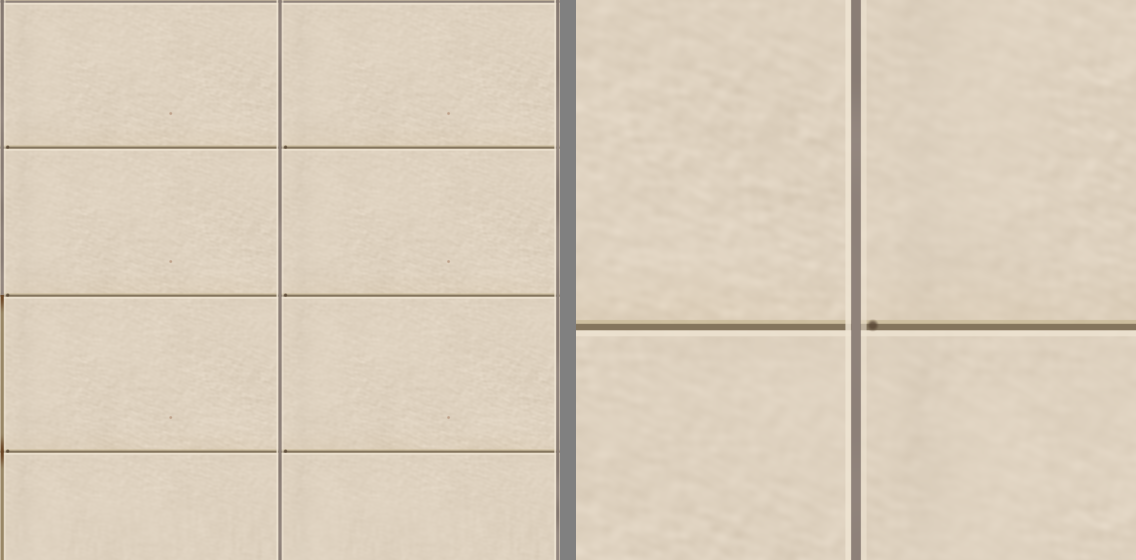
Left, the full canvas; right, a detail of the centre.
Reproduce this texture procedurally as a Shadertoy shader.

```glsl
#define PITCH_X 0.4961
#define JOINT_V 0.0029
#define JOINT_H 0.0019
#define BEVEL 0.0034
#define GRAIN 0.085
#define STONE vec3(0.872, 0.822, 0.750)
#define HIGHLIGHT vec3(0.935, 0.895, 0.825)
#define GROUT_GREY vec3(0.550, 0.500, 0.470)
#define GROUT_OLIVE vec3(0.500, 0.440, 0.345)
#define OCHRE vec3(0.780, 0.720, 0.580)
#define RUST vec3(0.420, 0.270, 0.140)

float hash(vec2 p) {
    return fract(sin(dot(p, vec2(127.1, 311.7))) * 43758.5453);
}

float noise(vec2 p) {
    vec2 i = floor(p), f = fract(p);
    f = f * f * (3.0 - 2.0 * f);
    return mix(mix(hash(i), hash(i + vec2(1, 0)), f.x),
               mix(hash(i + vec2(0, 1)), hash(i + vec2(1, 1)), f.x), f.y);
}

// Plaster height: short strokes falling to the right over finer grit
float plaster(vec2 p) {
    vec2 q = vec2(dot(p, vec2(0.83, 0.55)), dot(p, vec2(-0.55, 0.83)));
    return 0.6 * noise(q * vec2(65.0, 135.0)) + 0.4 * noise(q * vec2(150.0, 230.0) + 17.0);
}

// Depth of the k-th horizontal joint; the courses grow slightly taller downwards
float jointDepth(float k) {
    return 0.003 + k * (0.2607 + (k - 1.0) * (0.0018 + (k - 2.0) * 0.00178));
}

// Antialiased band of the given half width
float band(float d, float halfWidth) {
    float soft = 0.8 / iResolution.y;
    return 1.0 - smoothstep(halfWidth - soft, halfWidth + soft, abs(d));
}

vec3 stoneFace(vec2 p, float below, float course) {
    // The cut course is smeared into faint vertical streaks
    float smear = step(2.5, course) * smoothstep(0.06, 0.12, p.y);
    float relief = plaster(p) - plaster(p + vec2(0.0022, 0.0030));
    float streak = noise(vec2(p.x * 150.0, p.y * 35.0)) - 0.5;
    float patches = 0.45 + 0.75 * noise(p * 14.0 + 3.0);
    float shade = GRAIN * patches * mix(relief, 0.4 * relief + 0.2 * streak, smear);
    shade += 0.016 * (noise(p * 22.0) - 0.5) + 0.012 * (noise(p * 120.0) - 0.5);
    vec3 col = STONE + shade * vec3(0.92, 1.0, 1.12);

    // Warm stain along the foot and a dim strip at the left
    float foot = smoothstep(0.05, 0.0, below) * (0.4 + 0.6 * noise(p * 30.0));
    col -= foot * vec3(0.012, 0.018, 0.030);
    col -= 0.012 * smoothstep(0.025, 0.0, abs(p.x - 0.04));

    // Small reddish fleck
    float fleck = smoothstep(0.0040, 0.0008, length(vec2(p.x - 0.301, below - 0.061)));
    return mix(col, vec3(0.68, 0.53, 0.43), 0.65 * fleck);
}

void mainImage(out vec4 fragColor, in vec2 fragCoord) {
    vec2 uv = fragCoord / iResolution.xy;
    float x = uv.x, y = 1.0 - uv.y;

    // Course containing this point, and signed distance to the nearest joint
    float course = 0.0, dy = 1.0;
    for (float k = 0.0; k < 4.0; k++) {
        float d = y - jointDepth(k);
        if (d > 0.0) course = k;
        if (abs(d) < abs(dy)) dy = d;
    }
    float column = (x - 0.5) / PITCH_X;
    float tileX = fract(column) * PITCH_X;
    float dx = (column - floor(column + 0.5)) * PITCH_X;
    vec2 local = vec2(tileX, y - jointDepth(course));
    float below = jointDepth(course + 1.0) - y;
    vec3 col = stoneFace(local, below, course);

    // Horizontal joints: ochre upper lip, pale lower lip, dark core
    float topEdge = 1.0 - step(0.1, y);
    col = mix(col, OCHRE, 0.75 * band(dy + JOINT_H + 0.0010, 0.0013));
    col = mix(col, HIGHLIGHT, 0.75 * band(dy - JOINT_H - 0.0018, 0.0018));
    vec3 core = mix(GROUT_OLIVE, GROUT_GREY, topEdge);
    col = mix(col, core, 0.95 * band(dy, JOINT_H));

    // Dark pit beside each crossing below the top edge
    float pit = smoothstep(0.0042, 0.0012, length(vec2(dx - 0.0100, dy + 0.0010)));
    col = mix(col, vec3(0.34, 0.27, 0.20), 0.8 * pit * (1.0 - topEdge));

    // Vertical joints: bright bevels around a mottled grey core
    float bevel = band(abs(dx) - JOINT_V - 0.5 * BEVEL, 0.5 * BEVEL);
    col = mix(col, HIGHLIGHT, bevel * (dx < 0.0 ? 0.85 : 0.55));
    vec3 grout = GROUT_GREY + 0.07 * (noise(vec2(x * 9.0, y * 24.0)) - 0.5);

    // Rust on the left border, strongest just under each lower joint
    float rusty = step(x, 0.02) * step(0.526, y);
    float fresh = smoothstep(0.035, 0.0, abs(dy));
    grout = mix(grout, mix(vec3(0.60, 0.53, 0.40), RUST, fresh), rusty);
    col = mix(col, grout, band(dx, JOINT_V));

    fragColor = vec4(clamp(col, 0.0, 1.0), 1.0);
}
```
